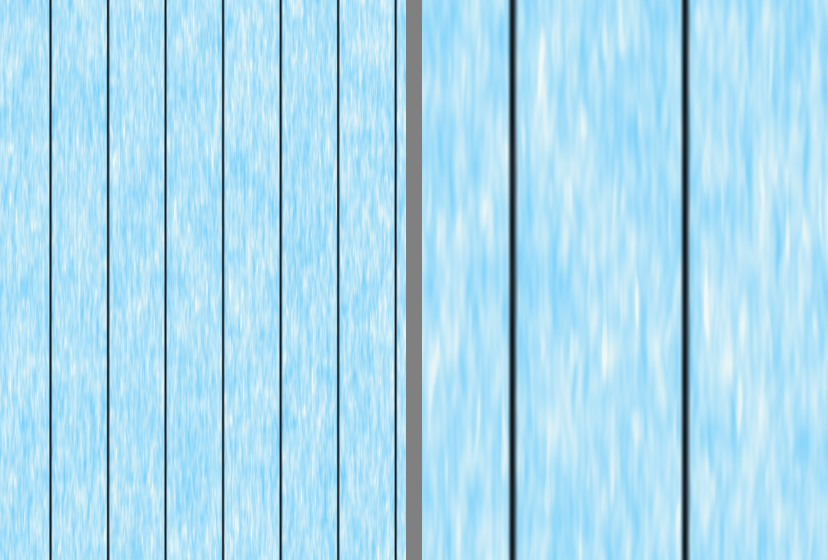
Left: the whole. Right: its middle third, enlarged.
A WebGL 2 fragment shader for this texture:

```glsl
#version 300 es
precision highp float;
// Vertical pale blue painted planks with streaky grain and thin dark seams.
uniform vec2 u_resolution;
out vec4 fragColor;

float hash(vec2 cell) {
  uvec2 q = uvec2(ivec2(cell)) * uvec2(1597334673u, 3812015801u);
  uint h = (q.x ^ q.y) * 1597334673u;
  h = (h ^ (h >> 15u)) * 2246822519u;
  return float((h ^ (h >> 13u)) >> 8u) / 16777216.0;
}

float cornerSlope(vec2 cell, vec2 offset) {
  float angle = 6.2832 * hash(cell);
  return dot(vec2(cos(angle), sin(angle)), offset);
}

// Gradient noise, roughly -0.7 to 0.7
float gradientNoise(vec2 p) {
  vec2 i = floor(p), f = p - i;
  vec2 u = f * f * f * (f * (f * 6.0 - 15.0) + 10.0);
  vec2 e = vec2(1.0, 0.0);
  return mix(
    mix(cornerSlope(i, f), cornerSlope(i + e, f - e), u.x),
    mix(cornerSlope(i + e.yx, f - e.yx), cornerSlope(i + 1.0, f - 1.0), u.x), u.y);
}

vec3 paintedWood(vec2 p, float plank) {
  p += plank * vec2(3.17, 5.73) + 20.0;

  // Soft worn patches, then ever finer vertical fibres
  float patches = gradientNoise(p * vec2(13.0, 5.0))
                + 0.6 * gradientNoise(p * vec2(34.0, 11.0) + 7.0);
  float fibres = 0.0, weight = 0.42;
  vec2 scale = vec2(85.0, 9.0);
  for (int i = 0; i < 3; i++) {
    fibres += weight * gradientNoise(p * scale + float(i) * 31.0);
    scale *= vec2(1.6, 1.9);
    weight *= 0.9;
  }
  float fade = 0.49 + 0.24 * patches + fibres + 0.06 * (hash(vec2(plank, 4.0)) - 0.5);

  // Sparse bleached scratches, denser in the worn patches
  float scratch = gradientNoise(p * vec2(150.0, 16.0) + 90.0);
  fade += 0.3 * smoothstep(0.25, 0.55, scratch + 0.15 * patches);
  return mix(vec3(0.49, 0.82, 0.98), vec3(0.89, 0.955, 0.965), clamp(fade, 0.0, 1.1));
}

void main() {
  vec2 p = gl_FragCoord.xy / u_resolution.x;
  float pixel = 1.0 / u_resolution.x;

  // Planks repeat across the width; seam distance is signed
  float pitch = 0.1417;
  float across = (p.x - 0.1240) / pitch;
  float seam = floor(across + 0.5);
  float d = (across - seam) * pitch;
  vec3 color = paintedWood(p, floor(across));

  // Dark gap with a softer grey bevel on its right side
  float wear = gradientNoise(vec2(seam * 9.3 + 40.0, p.y * 24.0));
  float bevel = 0.0054 + 0.0014 * hash(vec2(seam, 8.0)) + 0.0008 * wear;
  float reach = max(d < 0.0 ? 0.0044 : bevel, 1.2 * pixel);
  float light = smoothstep(0.0, 1.0, abs(d) / reach);
  vec3 gapColor = vec3(0.06, 0.10, 0.13) + 0.04 * wear;
  color = mix(gapColor, color, light);

  fragColor = vec4(clamp(color, 0.0, 1.0), 1.0);
}
```
